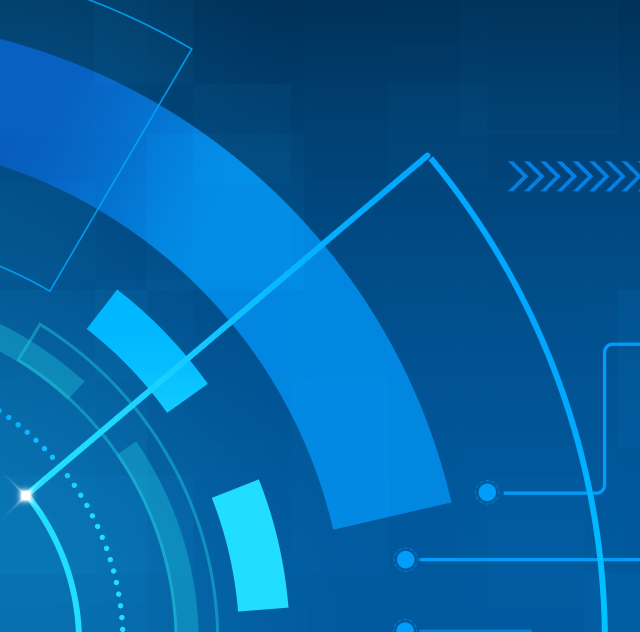
Write a Shadertoy shader that draws this background.

```glsl
#define HUB vec2(-0.2474, -0.0171)
#define SPARK vec2(0.0408, 0.2158)
#define BEAM_END vec2(0.6763, 0.7539)
#define SKY vec3(0.0, 0.66, 1.0)
#define CYAN vec3(0.13, 0.87, 1.0)
#define TEAL vec3(0.12, 0.80, 0.88)
#define AZURE vec3(0.01, 0.50, 0.90)
#define BEAM_HALF 0.0047
#define TILE 0.155
#define DOT_STEP 0.0424
#define CHEVRON_STEP 0.0257
#define WIRE_HALF 0.0026

float hash(vec2 cell) {
    vec3 h = fract(cell.xyx * vec3(0.1031, 0.1030, 0.0973));
    h += dot(h, h.yzx + 33.33);
    return fract((h.x + h.y) * h.z);
}

float fill(float d) {
    return clamp(0.5 - d * iResolution.y, 0.0, 1.0);
}

float segment(vec2 p, vec2 a, vec2 b) {
    vec2 ab = b - a;
    return length(p - a - ab * clamp(dot(p - a, ab) / dot(ab, ab), 0.0, 1.0));
}

// Ring sector: polar = (radius, angle), bounded by radii and angles
float sector(vec2 polar, float r0, float r1, float a0, float a1) {
    float radial = max(r0 - polar.x, polar.x - r1);
    return max(radial, polar.x * max(a0 - polar.y, polar.y - a1));
}

// Right-angle wire with a rounded corner at the origin
float elbow(vec2 q, float radius) {
    q += radius;
    return abs(length(max(q, 0.0)) + min(max(q.x, q.y), 0.0) - radius);
}

vec3 background(vec2 p, float r) {
    float depth = 1.0 - p.y;
    vec3 col = mix(vec3(0.0, 0.19, 0.345), vec3(0.005, 0.35, 0.62), depth * (2.0 - depth));
    col += vec3(0.02, 0.08, 0.06) * smoothstep(0.85, 0.3, r);
    col += vec3(0.01, 0.06, 0.08) * smoothstep(0.5, 0.0, length(p - vec2(0.0, 0.95)));
    return col;
}

// Faint overlapping tiles and hairlines
float tiles(vec2 p) {
    float shade = 0.0;
    for (int i = 0; i < 2; i++) {
        float layer = float(i);
        vec2 g = p / (TILE * (1.0 + 0.6 * layer)) + vec2(0.03, 0.41) * (1.0 + layer);
        shade += 0.022 * smoothstep(0.55, 1.0, hash(floor(g) + 17.0 * layer));
        vec2 edge = abs(fract(g) - 0.5);
        shade += 0.006 * smoothstep(0.492, 0.5, max(edge.x, edge.y));
    }
    return shade;
}

// Filled node with a dashed halo
float node(vec2 p, vec2 center) {
    vec2 q = p - center;
    float dashes = 0.4 + 0.3 * cos(atan(q.y, q.x) * 12.0);
    return max(fill(length(q) - 0.0138), dashes * fill(abs(length(q) - 0.0185) - 0.0007));
}

float circuits(vec2 p) {
    float bend = p.y < 0.34
        ? elbow(vec2(p.x - 0.9566, 0.2197 - p.y), 0.013)
        : elbow(vec2(0.9566 - p.x, p.y - 0.4553), 0.013);
    float wire = max(bend - WIRE_HALF, 0.797 - p.x);
    wire = min(wire, segment(p, vec2(0.666, 0.1145), vec2(4.0, 0.1145)) - WIRE_HALF);
    float mask = fill(wire);
    mask = max(mask, 0.6 * fill(segment(p, vec2(0.666, 0.0013), vec2(0.839, 0.0013)) - WIRE_HALF));
    mask = max(mask, node(p, vec2(0.771, 0.221)));
    mask = max(mask, node(p, vec2(0.642, 0.1145)));
    return max(mask, node(p, vec2(0.641, 0.0013)));
}

float chevrons(vec2 p) {
    float rise = abs(p.y - 0.721);
    float v = p.x + rise - 0.8316 + 0.5 * CHEVRON_STEP;
    float stroke = abs(mod(v, CHEVRON_STEP) - 0.5 * CHEVRON_STEP) * 0.707 - 0.003;
    return fill(max(stroke, max(rise - 0.0237, -v)));
}

void mainImage(out vec4 fragColor, in vec2 fragCoord) {
    vec2 p = fragCoord / iResolution.y;
    vec2 q = p - HUB;
    vec2 polar = vec2(length(q), atan(q.y, q.x));
    float r = polar.x;
    vec3 col = background(p, r);

    // Broad band
    float bandLight = smoothstep(0.0, 0.42, p.x + 0.5 * (0.75 - p.y));
    vec3 bandColor = mix(vec3(0.03, 0.37, 0.75), vec3(0.005, 0.53, 0.88), bandLight);
    col = mix(col, bandColor, fill(sector(polar, 0.795, 0.987, 0.227, 3.0)));
    col += tiles(p) * vec3(0.2, 0.9, 1.0);

    // Translucent bars and their outline
    float bars = min(sector(polar, 0.523, 0.562, 0.826, 3.0), sector(polar, 0.524, 0.562, -1.0, 0.603));
    col = mix(col, TEAL, 0.36 * fill(bars));
    float frame = abs(sector(polar, 0.526, 0.592, -1.0, 1.018)) - 0.0024;
    col = mix(col, TEAL, 0.45 * fill(frame));

    // Bright blocks
    float blocks = min(sector(polar, 0.628, 0.707, 0.618, 0.912), sector(polar, 0.626, 0.706, 0.079, 0.375));
    col = mix(col, mix(CYAN, vec3(0.0, 0.72, 1.0), smoothstep(0.2, 0.5, p.y)), fill(blocks));

    // Thin sector outline, chevrons and circuits
    float outline = abs(sector(polar, 0.645, 1.089, 1.0405, 3.0)) - 0.0013;
    col = mix(col, SKY, 0.85 * fill(outline));
    col = mix(col, AZURE, chevrons(p));
    col = mix(col, vec3(0.0, 0.62, 0.98), circuits(p));

    // Dotted arc
    float along = mod(polar.y - 0.684 + 0.5 * DOT_STEP, DOT_STEP) - 0.5 * DOT_STEP;
    float dots = length(vec2(r - 0.442, r * along)) - 0.0042;
    col = mix(col, mix(CYAN, SKY, smoothstep(0.15, 0.4, p.y)), fill(dots));

    // Beam with its inner and outer arcs
    float arcs = min(abs(r - 0.3725), abs(r - 1.2045)) - BEAM_HALF;
    float beam = min(max(arcs, r * (polar.y - 0.69)), segment(p, SPARK, BEAM_END) - BEAM_HALF);
    vec3 beamColor = mix(CYAN, SKY, smoothstep(0.4, 1.15, r));
    beamColor.g += 0.1 * smoothstep(0.4, 0.0, p.y) * step(1.0, r);
    col = mix(col, beamColor, fill(beam));

    // Spark with diagonal rays
    vec2 s = p - SPARK;
    vec2 ray = vec2(s.x + s.y, s.x - s.y) * 0.707;
    float glow = exp(-abs(ray.x * ray.y) * 30000.0 - length(s) * 55.0) + exp(-dot(s, s) * 12000.0);
    col = mix(col, vec3(1.0), min(glow, 1.0));

    fragColor = vec4(col, 1.0);
}
```
